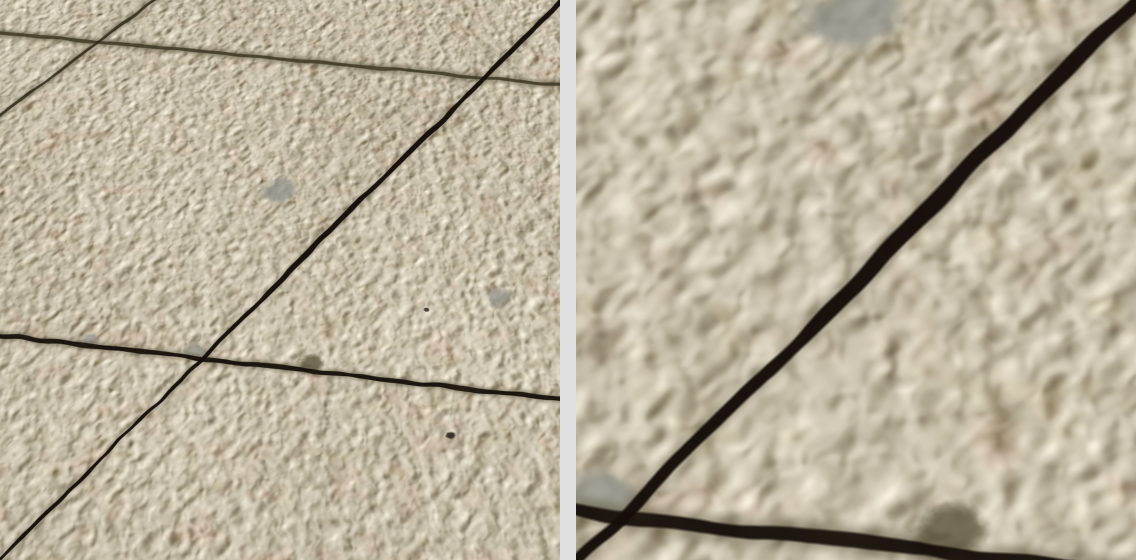
Left: the whole. Right: its middle third, enlarged.
Write a Shadertoy shader that draws this texture.

```glsl
// Pebbled concrete paving slabs in perspective, with dark joints, moss and stains.

const vec3 STONE = vec3(0.775, 0.742, 0.662);
const vec3 PINK  = vec3(0.75, 0.64, 0.55);
const vec3 OCHRE = vec3(0.70, 0.65, 0.51);
const vec3 SOIL  = vec3(0.08, 0.05, 0.035);
const vec3 MOSS  = vec3(0.30, 0.28, 0.18);
const vec3 STAIN = vec3(0.57, 0.57, 0.54);

float hash(vec2 p) {
    return fract(sin(dot(p, vec2(127.1, 311.7))) * 43758.5453);
}

float noise(vec2 p) {
    vec2 i = floor(p), f = fract(p);
    f = f * f * (3.0 - 2.0 * f);
    return mix(mix(hash(i), hash(i + vec2(1, 0)), f.x),
               mix(hash(i + vec2(0, 1)), hash(i + vec2(1, 1)), f.x), f.y);
}

float fbm(vec2 p) {
    float sum = 0.0, amp = 0.5;
    for (int i = 0; i < 4; i++) {
        sum += amp * noise(p);
        p = mat2(1.6, 1.2, -1.2, 1.6) * p + 7.3;
        amp *= 0.5;
    }
    return sum / 0.9375;
}

// Slanted grains lit from one side: positive on crests, negative in shadow
float relief(vec2 p, float scale) {
    vec2 q = mat2(0.72, -0.80, 0.52, 0.86) * p * scale;
    q += 0.9 * vec2(noise(q * 0.6 + 3.1), noise(q * 0.6 + 19.7));
    return noise(q) - noise(q + vec2(0.25, -0.65));
}

// Distance in canvas units to the nearest whole value of a slab coordinate
float jointDistance(float coord, vec2 gradient) {
    return abs(coord - round(coord)) / length(gradient);
}

float band(float d, float halfWidth, float soft) {
    return 1.0 - smoothstep(halfWidth - soft, halfWidth + soft, d);
}

// Irregular blot: xy centre, z radius
float blot(vec2 p, vec3 spot) {
    float d = length((p - spot.xy) * vec2(0.85, 1.15)) / spot.z;
    return 1.0 - smoothstep(0.55, 1.15, d + 0.9 * (fbm(p * 60.0) - 0.5));
}

vec3 pebbles(vec2 p, vec2 slab, float depth) {
    vec2 q = p / depth;
    float grain = relief(q, 62.0) + 0.55 * relief(q + 5.0, 118.0);
    float tone = 0.20 * max(grain, 0.0) + 0.33 * min(grain, 0.0);
    tone += 0.07 * (fbm(p * 5.0) - 0.5) + 0.02 * (hash(slab) - 0.5);
    tone += 0.06 * (noise(q * 90.0) - 0.5) + 0.012;
    vec3 col = STONE;
    col = mix(col, PINK, 0.5 * smoothstep(0.55, 0.85, fbm(q * 24.0 + 11.0)));
    col = mix(col, OCHRE, 0.4 * smoothstep(0.55, 0.85, fbm(q * 30.0 + 41.0)));
    return col + tone * vec3(0.97, 1.0, 1.06);
}

void mainImage(out vec4 fragColor, in vec2 fragCoord) {
    vec2 p = fragCoord / iResolution.xy;
    float aa = max(0.8 / iResolution.y, 0.0012);

    // Perspective slab coordinates, one unit per slab
    vec2 wob = p + 0.004 * (vec2(noise(p * 28.0), noise(p * 28.0 + 50.0)) - 0.5);
    float depth = 1.0 - 0.314 * wob.y;
    float u = 0.948 * (wob.y - 0.993 * wob.x - 0.002) / depth;
    float v = 1.305 * (wob.y - 0.401 + 0.1146 * wob.x) / depth;
    float du = jointDistance(u, vec2(-0.941, 0.948 + 0.314 * u) / depth);
    float dv = jointDistance(v, vec2(0.150, 1.305 + 0.314 * v) / depth);

    vec3 col = pebbles(p, floor(vec2(u, v)), depth);

    // Grey stains
    vec3 stains[4] = vec3[4](vec3(0.497, 0.659, 0.026), vec3(0.888, 0.469, 0.020),
                             vec3(0.350, 0.371, 0.018), vec3(0.160, 0.393, 0.015));
    for (int i = 0; i < 4; i++)
        col = mix(col, STAIN, 0.75 * blot(p, stains[i]));

    // Moss clump and dark specks
    col = mix(col, MOSS, 0.7 * blot(p, vec3(0.553, 0.352, 0.022)));
    col = mix(col, SOIL, 0.8 * blot(p, vec3(0.805, 0.223, 0.009)));
    col = mix(col, SOIL, 0.7 * blot(p, vec3(0.762, 0.447, 0.005)));

    // Joints: far ones are thinner and paler, wear varies along them
    float wear = fbm(p * 22.0 + 4.0);
    float farU = clamp(round(u), 0.0, 1.0);
    float farV = clamp(round(v), 0.0, 1.0);
    float widthU = mix(0.0030 + 0.0012 * smoothstep(-0.1, 0.2, v), 0.0024, farU);
    float widthV = mix(0.0040, 0.0029, farV);
    widthU *= 0.7 + 0.6 * wear;
    widthV *= 0.6 + 0.8 * wear;

    float grime = max(band(du, 0.006, 0.006) * 0.35, band(dv, 0.007, 0.007) * 0.5);
    col = mix(col, MOSS, grime * (0.5 + wear));
    vec3 soilU = mix(SOIL, MOSS * 0.8, 0.6 * farU);
    vec3 soilV = mix(SOIL, MOSS, clamp(0.7 * farV + 0.5 * (wear - 0.4), 0.0, 1.0));
    col = mix(col, soilV, band(dv, widthV, aa) * mix(0.95, 0.85, farV));
    col = mix(col, soilU, band(du, widthU, aa) * mix(0.97, 0.85, farU));

    fragColor = vec4(clamp(col, 0.0, 1.0), 1.0);
}
```
